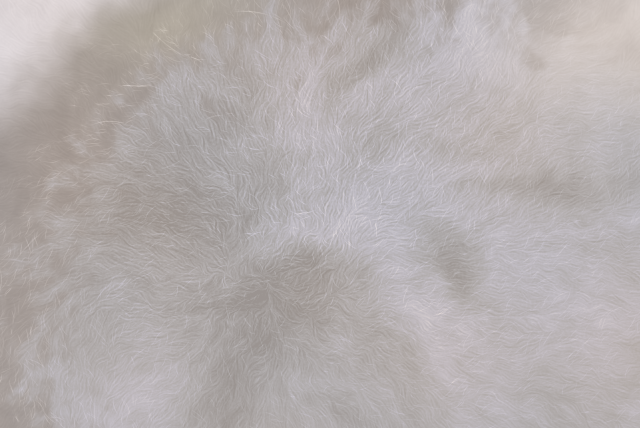
Reproduce this texture procedurally as a WebGL 1 fragment shader.

```glsl
precision highp float;
// Soft pale grey fur: short tangled hairs in light and dark tufts over a blurred taupe ground.
uniform vec2 u_resolution;

const vec3 SHADOW = vec3(0.610, 0.582, 0.566);
const vec3 GREY = vec3(0.695, 0.675, 0.672);
const vec3 LILAC = vec3(0.757, 0.737, 0.763);
const vec3 PALE = vec3(0.860, 0.830, 0.835);
const vec3 TAUPE = vec3(0.642, 0.608, 0.592);
const vec3 OLIVE = vec3(0.690, 0.660, 0.618);
const vec3 CREAM = vec3(0.845, 0.808, 0.788);
const vec2 CROWN = vec2(0.62, 0.34);

vec2 hash2(vec2 p) {
  vec3 q = fract(p.xyx * vec3(0.1031, 0.1030, 0.0973));
  q += dot(q, q.yzx + 33.33);
  return fract((q.xx + q.yz) * q.zy);
}

float corner(vec2 cell, vec2 offset) {
  float a = 6.2832 * hash2(cell).x;
  return dot(vec2(cos(a), sin(a)), offset);
}

float gradientNoise(vec2 p) {
  vec2 i = floor(p), f = fract(p);
  vec2 u = f * f * (3.0 - 2.0 * f);
  vec2 e = vec2(1.0, 0.0);
  return mix(mix(corner(i, f), corner(i + e, f - e), u.x),
             mix(corner(i + e.yx, f - e.yx), corner(i + 1.0, f - 1.0), u.x), u.y);
}

float fbm(vec2 p) {
  float sum = 0.0, gain = 0.6;
  for (int i = 0; i < 4; i++) {
    sum += gain * gradientNoise(p);
    p = p * 2.03 + 17.3;
    gain *= 0.5;
  }
  return sum;
}

vec2 turn(vec2 v, float a) {
  return vec2(cos(a) * v.x + sin(a) * v.y, cos(a) * v.y - sin(a) * v.x);
}

// Direction in which the fur lies, with tangles.
float flowAngle(vec2 p) {
  vec2 d = p - CROWN;
  float tangle = 1.0 + 1.2 * exp(-dot(d, d) * 30.0);
  return atan(d.y, d.x + 0.0001) + 0.45 * smoothstep(0.5, 0.1, p.x)
       + tangle * (1.1 * gradientNoise(p * 5.0 + 3.7) + 1.1 * gradientNoise(p * 19.0)
       + 0.9 * gradientNoise(p * 47.0 + 8.1));
}

// Noise averaged along the flow, giving fibres.
float combed(vec2 p, float frequency, float stride) {
  float sum = 0.0;
  for (int side = 0; side < 2; side++) {
    vec2 q = p;
    for (int i = 0; i < 5; i++) {
      float a = flowAngle(q);
      sum += gradientNoise(q * frequency + 40.0);
      q += vec2(cos(a), sin(a)) * stride * (side == 0 ? 1.0 : -1.0);
    }
  }
  return sum * 0.1;
}

// One layer of single curved hairs, one in each cell.
float strands(vec2 p, float cellSize, float width, float seed, float pixel) {
  vec2 home = floor(p / cellSize);
  float sum = 0.0;
  for (int y = -1; y <= 1; y++) {
    for (int x = -1; x <= 1; x++) {
      vec2 cell = home + vec2(float(x), float(y));
      vec2 place = hash2(cell + seed), style = hash2(cell + seed + 71.7);
      vec2 root = (cell + place) * cellSize;
      vec2 q = turn(p - root, flowAngle(root) + 2.0 * (style.x - 0.5));
      float halfLength = cellSize * mix(0.4, 0.95, style.y);
      float along = q.x / halfLength;
      float bend = (place.x - 0.5) * 0.7 * halfLength * along * along;
      float line = 1.0 - smoothstep(width * 0.3, width + pixel * 0.5, abs(q.y - bend));
      sum += line * (1.0 - smoothstep(0.3, 1.0, abs(along))) * style.x * (0.3 + place.y);
    }
  }
  return sum;
}

float tuft(vec2 p, vec2 centre, vec2 size, float angle) {
  vec2 q = turn(p - centre, angle) / size;
  return exp(-dot(q, q));
}

// Broad light and dark tufts.
float furTone(vec2 p) {
  float t = 0.08 * smoothstep(0.6, 1.3, p.x);
  t += 0.27 * tuft(p, vec2(0.71, 0.70), vec2(0.23, 0.12), 1.25);
  t += 0.24 * tuft(p, vec2(0.86, 0.49), vec2(0.30, 0.07), 0.25);
  t += 0.24 * tuft(p, vec2(0.97, 0.28), vec2(0.20, 0.07), -0.95);
  t += 0.20 * tuft(p, vec2(1.08, 0.88), vec2(0.25, 0.14), 0.5);
  t += 0.22 * tuft(p, vec2(0.32, 0.06), vec2(0.17, 0.10), 0.9);
  t += 0.14 * tuft(p, vec2(1.28, 0.32), vec2(0.25, 0.16), -0.4);
  t -= 0.20 * tuft(p, vec2(0.42, 0.53), vec2(0.22, 0.15), 0.3);
  t -= 0.22 * tuft(p, vec2(0.62, 0.34), vec2(0.17, 0.06), 0.35);
  t -= 0.28 * tuft(p, vec2(1.07, 0.39), vec2(0.13, 0.045), -0.8);
  t -= 0.24 * tuft(p, vec2(0.82, 0.82), vec2(0.12, 0.05), 0.9);
  t -= 0.24 * tuft(p, vec2(1.28, 0.57), vec2(0.24, 0.03), 0.1);
  t -= 0.20 * tuft(p, vec2(0.60, 0.15), vec2(0.24, 0.11), 1.1);
  return t;
}

vec3 furColour(float t) {
  vec3 c = mix(SHADOW, GREY, clamp(t / 0.4, 0.0, 1.0));
  c = mix(c, LILAC, clamp((t - 0.4) / 0.3, 0.0, 1.0));
  return mix(c, PALE, clamp((t - 0.7) / 0.4, 0.0, 1.0));
}

void main() {
  float pixel = 1.0 / u_resolution.y;
  vec2 p = gl_FragCoord.xy * pixel;
  float cloud = fbm(p * 4.0);
  vec2 warped = p + 0.12 * vec2(cloud, fbm(p * 4.0 + 31.0));
  float wisps = fbm(warped * 13.0 + 5.0);

  // Fine fibres are sharpest in the middle.
  float focus = mix(0.45, 1.0, tuft(p, vec2(0.72, 0.58), vec2(0.65, 0.42), 0.2));
  float fibres = combed(p, 215.0, 0.0028);
  float locks = combed(p, 34.0, 0.010);
  float hairs = 0.0;
  for (int i = 0; i < 6; i++) {
    float layer = float(i);
    hairs += strands(p, 0.019 + 0.004 * layer, 0.0010, 13.0 * layer, pixel);
  }

  float tone = 0.40 + 1.3 * furTone(warped) + 0.22 * cloud + 0.20 * wisps + 0.30 * locks;
  tone += focus * (1.05 * fibres + 0.22 * (hairs - 0.4));
  vec3 fur = furColour(tone);

  // Blurred ground behind the ragged left edge of the fur.
  vec3 ground = mix(TAUPE, OLIVE, tuft(warped, vec2(0.38, 0.97), vec2(0.24, 0.13), 0.3));
  ground = mix(ground, PALE, smoothstep(0.08, -0.06, warped.x * 0.88 - warped.y + 0.77));
  ground += 0.06 * cloud + 0.05 * wisps + 0.06 * fibres;
  float reach = length((warped - vec2(1.0, 0.25)) * vec2(0.83, 1.0)) - 0.2 * (locks + wisps);
  float cover = 1.0 - smoothstep(0.66, 0.82, reach);
  vec3 colour = mix(ground, fur, cover);
  float stray = hairs + 1.5 * strands(p, 0.09, 0.0012, 97.0, pixel);
  colour += 0.05 * stray * (1.0 - cover) * smoothstep(0.92, 0.78, reach);

  // Warm corner light and faint colour drift.
  float glow = tuft(warped, vec2(1.47, 0.96), vec2(0.30, 0.22), 0.6);
  colour = mix(colour, CREAM + 0.05 * wisps + 0.04 * fibres, 0.9 * glow);
  colour += vec3(0.02, 0.0, -0.02) * gradientNoise(p * 3.0 + 9.0);
  gl_FragColor = vec4(clamp(colour, 0.0, 1.0), 1.0);
}
```
